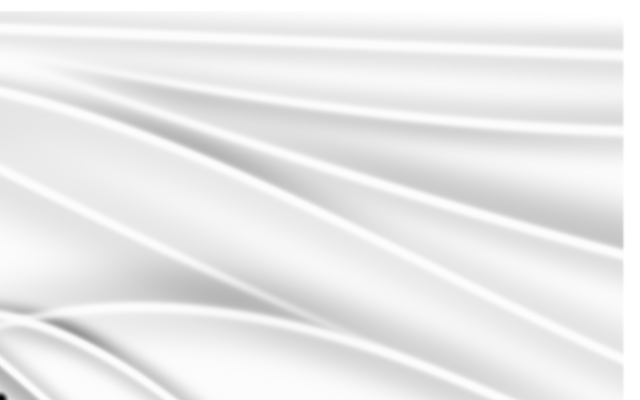
A WebGL 2 fragment shader for this texture:

```glsl
#version 300 es
precision highp float;
// Draped white satin: long folds fan out from the left over a pale sheet.
// Each fold is a cubic crest line with a soft grey band on either side;
// the bands add up, then every crest clears a thin bright line through them.

#define SHEET_WHITE 0.988
#define CREST_WIDTH 0.0125
#define CREST_CLEAR 0.92
#define SHADE_GAIN 1.08
#define RIGHT_EDGE 0.974
#define TOP_EDGE 0.028
#define CORNER_RADIUS 0.018

uniform vec2 u_resolution;
out vec4 fragColor;

float shade = 0.0;  // summed darkness of the bands
float clearing = 1.0;  // darkness left after the bright crests

// Cubic through four evenly spaced heights, in Newton form.
float crestCurve(float t, vec4 h) {
    float s = 3.0 * t;
    vec3 d1 = h.yzw - h.xyz;
    vec2 d2 = d1.yz - d1.xy;
    float d3 = d2.y - d2.x;
    return h.x + s * (d1.x + (s - 1.0) * (d2.x / 2.0 + (s - 2.0) * d3 / 6.0));
}

// Smooth steps between four evenly spaced strengths.
float strengthAt(float t, vec4 k) {
    float s = 3.0 * clamp(t, 0.0, 1.0);
    float first = mix(k.x, k.y, smoothstep(0.0, 1.0, s));
    float last = mix(k.z, k.w, smoothstep(2.0, 3.0, s));
    return mix(first, last, smoothstep(1.0, 2.0, s));
}

// Grey band: nearly flat by the crest, falling off at its far edge.
float band(float dist, float width) {
    float q = max(dist, 0.0) / width;
    return step(0.0, dist) * exp(-q * q * q);
}

// Adds one fold; widths and crest strength run from left to right.
void fold(vec2 p, vec4 crest, vec4 above, vec2 aboveWidth,
          vec4 below, vec2 belowWidth, vec2 crestStrength) {
    float t = clamp(p.x, 0.0, 1.0);
    float d = p.y - crestCurve(p.x, crest);
    float line = exp(-d * d / (CREST_WIDTH * CREST_WIDTH));
    float grey = strengthAt(t, above) * band(-d, mix(aboveWidth.x, aboveWidth.y, t))
               + strengthAt(t, below) * band(d, mix(belowWidth.x, belowWidth.y, t));
    shade += grey * (1.0 - line);
    float strength = clamp(mix(crestStrength.x, crestStrength.y, t), 0.0, 1.0);
    clearing *= 1.0 - CREST_CLEAR * strength * line;
}

void main() {
    vec2 uv = gl_FragCoord.xy / u_resolution;
    vec2 p = vec2(uv.x, 1.0 - uv.y);  // y runs down from the top
    vec2 leftPart = vec2(p.x * 3.0, p.y);  // stretched for the short folds

    // Upper folds
    fold(p, vec4(0.071, 0.094, 0.118, 0.140),
         vec4(0.09, 0.09, 0.09, 0.11), vec2(0.055, 0.075),
         vec4(0.08, 0.10, 0.09, 0.10), vec2(0.050, 0.075), vec2(1.0));
    fold(p, vec4(0.125, 0.225, 0.296, 0.329),
         vec4(0.0, 0.08, 0.10, 0.13), vec2(0.04, 0.075),
         vec4(0.0, 0.15, 0.17, 0.11), vec2(0.045, 0.07), vec2(-0.2, 1.2));

    // Broad middle folds
    fold(p, vec4(0.146, 0.327, 0.496, 0.648),
         vec4(0.0, 0.10, 0.18, 0.20), vec2(0.055, 0.125),
         vec4(0.0, 0.09, 0.11, 0.11), vec2(0.05, 0.08), vec2(0.1, 1.6));
    fold(p, vec4(0.229, 0.410, 0.662, 0.917),
         vec4(0.12, 0.24, 0.08, 0.09), vec2(0.040, 0.10),
         vec4(0.08, 0.07, 0.07, 0.09), vec2(0.12, 0.09), vec2(1.0));

    // Lower folds that close together
    fold(p, vec4(0.423, 0.681, 0.917, 1.125),
         vec4(0.06, 0.08, 0.04, 0.0), vec2(0.12, 0.10),
         vec4(0.09, 0.09, 0.04, 0.0), vec2(0.13, 0.07), vec2(1.1, -0.7));
    fold(p, vec4(0.813, 0.779, 0.919, 1.167),
         vec4(0.07, 0.18, 0.11, 0.07), vec2(0.11, 0.09),
         vec4(0.04, 0.08, 0.10, 0.08), vec2(0.09, 0.09), vec2(0.7, 1.1));

    // Tight folds at the lower left
    fold(leftPart, vec4(0.788, 0.846, 0.948, 1.083),
         vec4(0.20, 0.40, 0.22, 0.16), vec2(0.035, 0.06),
         vec4(0.12, 0.15, 0.14, 0.10), vec2(0.05, 0.05), vec2(1.0));
    fold(leftPart, vec4(0.902, 1.058, 1.229, 1.417),
         vec4(0.14, 0.14, 0.10, 0.10), vec2(0.05),
         vec4(0.28, 0.25, 0.20, 0.20), vec2(0.08), vec2(1.0));

    float tone = SHEET_WHITE - SHADE_GAIN * shade * clearing;

    // Dark lower-left corner
    float aspect = u_resolution.x / u_resolution.y;
    float corner = length(vec2(uv.x * aspect, uv.y));
    tone *= smoothstep(0.3 * CORNER_RADIUS, 1.4 * CORNER_RADIUS, corner);

    // White margin at the top and right
    float soft = 0.003;
    float inside = smoothstep(-soft, soft, RIGHT_EDGE - p.x)
                 * smoothstep(-soft, soft, p.y - TOP_EDGE);
    inside *= mix(1.0, smoothstep(TOP_EDGE, 0.09, p.y), p.x);
    fragColor = vec4(vec3(mix(1.0, clamp(tone, 0.0, 1.0), inside)), 1.0);
}
```
